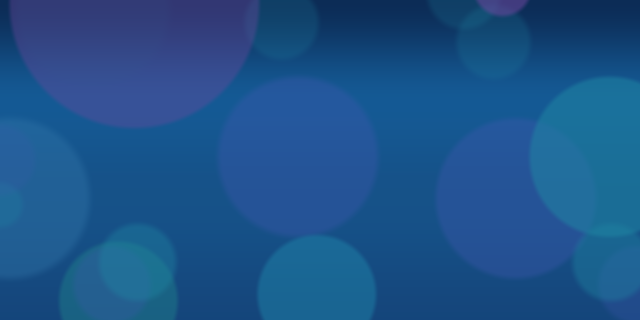
Write a Shadertoy shader that draws this background.

```glsl
// Vertical sky: dark top, bright band at two thirds, deeper blue below
vec3 backdrop(float y) {
    vec3 col = mix(vec3(0.08, 0.27, 0.48), vec3(0.085, 0.32, 0.535), smoothstep(-0.05, 0.38, y));
    col = mix(col, vec3(0.08, 0.35, 0.58), smoothstep(0.4, 0.68, y));
    return mix(col, vec3(0.045, 0.17, 0.335), smoothstep(0.68, 1.01, y));
}

// Blends a translucent disc with a soft rim; tint.a is its opacity
void addDisc(inout vec3 col, vec2 offset, float radius, float rim, vec4 tint) {
    float cover = 1.0 - smoothstep(-rim, rim, length(offset) - radius);
    col = mix(col, tint.rgb, tint.a * cover);
}

void mainImage(out vec4 fragColor, in vec2 fragCoord) {
    vec4 purple = vec4(0.42, 0.28, 0.62, 0.4);
    vec4 violet = vec4(0.25, 0.34, 0.69, 0.37);
    vec4 azure = vec4(0.2, 0.47, 0.67, 0.38);
    vec4 teal = vec4(0.12, 0.53, 0.64, 0.52);
    vec4 faint = vec4(1.0, 1.0, 1.0, 0.5);

    vec2 p = fragCoord / iResolution.y;
    vec2 span = vec2(iResolution.x / iResolution.y, 1.0);
    vec3 col = backdrop(p.y);

    // Faint teal discs along the top
    for (float i = 0.0; i < 3.0; i++) {
        vec2 center = vec2(0.44 + 0.35 * sin(0.95 * i), 0.93 + 0.1 * sin(1.9 * i));
        addDisc(col, p - center * span, 0.115, 0.014, teal * vec4(1.0, 1.0, 1.0, 0.4));
    }

    // Dominant purple disc with a bluish echo inside
    addDisc(col, p - vec2(0.21, 0.99) * span, 0.39, 0.01, purple);
    addDisc(col, p - vec2(0.145, 0.97) * span, 0.24, 0.02, violet * vec4(0.8, 1.0, 0.8, 0.35));

    // Large discs, crowding to the right and alternating in height
    for (float i = 0.0; i < 4.0; i++) {
        vec2 center = vec2(0.015 + 0.94 * sin(0.5 * i), mix(0.38, 0.51, mod(i, 2.0)));
        vec4 tint = i < 1.0 ? azure : (i < 3.0 ? violet : teal);
        addDisc(col, p - center * span, 0.25, mix(0.018, 0.01, i / 3.0), tint);
    }

    // Overlapping discs on the left edge
    for (float i = 0.0; i < 2.0; i++) {
        vec4 tint = mix(teal, violet, i) * faint;
        addDisc(col, p - vec2(0.0, 0.36 + 0.14 * i) * span, 0.07 + 0.04 * i, 0.014, tint);
    }

    // Teal discs rising from the bottom
    for (float i = 0.0; i < 2.0; i++) {
        vec2 center = vec2(0.185 + 0.31 * i, 0.06 + 0.02 * i);
        addDisc(col, p - center * span, 0.185, 0.01, teal * vec4(1.0, 0.95 + 0.05 * i, 0.85 + 0.2 * i, 0.9));
    }

    // Small pairs mirrored in the lower corners: violet outside, teal inside
    for (float i = 0.0; i < 4.0; i++) {
        float side = mod(i, 2.0) * 2.0 - 1.0;
        float inner = floor(i / 2.0);
        vec2 center = vec2(0.585 + side * mix(0.41, 0.37, inner), mix(0.11, 0.18, inner));
        addDisc(col, p - center * span, 0.12, 0.014, mix(violet, teal, inner) * vec4(1.0, 1.0, 1.0, 0.75));
    }

    // Little purple disc at the top right
    addDisc(col, p - vec2(0.785, 1.04) * span, 0.09, 0.01, purple * vec4(1.0, 1.0, 1.0, 1.4));

    fragColor = vec4(col, 1.0);
}
```
